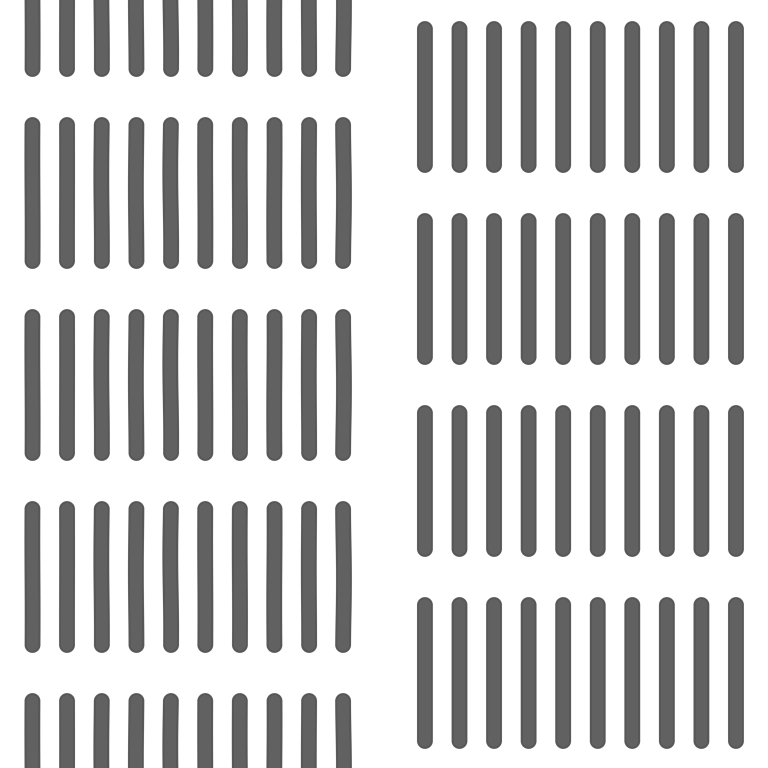
Reproduce this pattern procedurally as a three.js fragment shader.

```glsl
// Two columns of ten upright grey bars with round ends on white, four repeats high.
// The right column is shifted by half a repeat. Each bar is a capsule distance
// function; the left column's bars have slightly uneven sides.
varying vec2 vUv;

float hash(float n) {
  return fract(sin(n * 12.9898) * 43758.5453);
}

// Signed distance to an upright capsule centred on the origin.
float capsule(vec2 p, float halfLength, float radius) {
  p.y = max(abs(p.y) - (halfLength - radius), 0.0);
  return length(p) - radius;
}

void main() {
  float column = step(0.5, vUv.x);

  // Nearest bar within the column, and nearest repeat up the column
  float x = vUv.x - 0.0423 - 0.511 * column;
  float bar = clamp(floor(x / 0.045 + 0.5), 0.0, 9.0);
  float y = (fract((vUv.y + 0.0013) * 4.0 + 0.5 + 0.5 * column) - 0.5) / 4.0;
  vec2 p = vec2(x - bar * 0.045, y);

  // Slight waver of the sides, the same in every repeat
  float waver = 0.0007 * hash(bar + 1.0) * (1.0 - column);
  p.x += waver * sin(y * 32.0 + 6.2832 * hash(bar + 21.0));

  float d = capsule(p, 0.0988, 0.0103);
  float pixel = max(fwidth(vUv.x), 0.0001);

  // Grey body with a faintly darker rim
  float rim = smoothstep(-0.0032, -0.0022, d);
  vec3 ink = vec3(mix(0.38, 0.34, rim));
  float cover = 1.0 - smoothstep(-0.7 * pixel, 0.7 * pixel, d);
  gl_FragColor = vec4(mix(vec3(1.0), ink, cover), 1.0);
}
```
